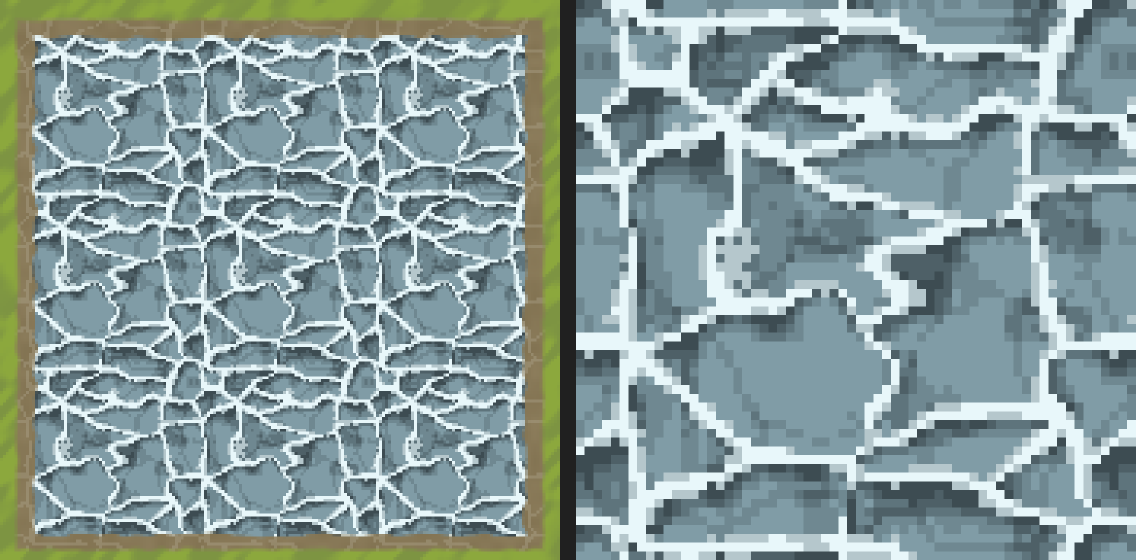
Left: the whole. Right: its middle third, enlarged.
This texture is drawn by a WebGL 2 fragment shader. Its source:

```glsl
#version 300 es
precision highp float;
// Blocky bed of blue-grey cracked stones with pale joints, framed by earth and grass.
// One periodic, warped Voronoi tile is repeated; its cells crowd together at the
// tile borders. Tones are stepped and everything is snapped to a coarse grid.
uniform vec2 u_resolution;
out vec4 fragColor;

const float BLOCKS = 192.0;  // coarse blocks across the canvas
const float PERIOD = 0.3125; // tile size, a whole number of blocks
const float TAU = 6.28318;

vec2 hash2(vec2 p) {
    vec3 q = fract(p.xyx * vec3(0.1031, 0.1030, 0.0973));
    q += dot(q, q.yzx + 33.33);
    return fract((q.xx + q.yz) * q.zy);
}

// Value noise that repeats after the given number of cells
vec2 noise2(vec2 p, float period) {
    vec2 i = floor(p), f = fract(p);
    f = f * f * (3.0 - 2.0 * f);
    vec2 low = mix(hash2(mod(i, period)), hash2(mod(i + vec2(1, 0), period)), f.x);
    vec2 high = mix(hash2(mod(i + vec2(0, 1), period)), hash2(mod(i + 1.0, period)), f.x);
    return mix(low, high, f.y);
}

// Canvas distances to the nearest joint (x) and to the nearest shading joint above (y)
vec2 joints(vec2 tile, vec2 count, float seed) {
    vec2 density = count * (1.0 + 0.45 * cos(TAU * tile)) / PERIOD;
    vec2 grid = count * (tile + 0.45 * sin(TAU * tile) / TAU);
    grid += 0.4 * (noise2(tile * 9.0, 9.0) - 0.5);
    vec2 base = floor(grid), f = grid - base;
    vec2 home = vec2(0), nearest = vec2(0);
    float best = 1e3;
    for (int y = -1; y <= 1; y++)
    for (int x = -1; x <= 1; x++) {
        vec2 cell = vec2(x, y);
        vec2 r = cell + hash2(mod(base + cell, count) + seed) - f;
        if (dot(r, r) < best) {
            best = dot(r, r);
            nearest = r;
            home = cell;
        }
    }
    vec2 result = vec2(1);
    for (int y = -2; y <= 2; y++)
    for (int x = -2; x <= 2; x++) {
        if (x == 0 && y == 0) continue;
        vec2 cell = home + vec2(x, y);
        vec2 r = cell + hash2(mod(base + cell, count) + seed) - f;
        vec2 dir = normalize(r - nearest);
        vec2 slope = density * dir;
        float d = dot(0.5 * (nearest + r), dir) / length(slope);
        float facing = dot(normalize(slope), vec2(-0.5, 0.85));
        result = min(result, vec2(d, d / max(facing, 0.05)));
    }
    return result;
}

// Depth inside a rectangle, negative outside
float depth(vec2 p, vec2 low, vec2 high) {
    vec2 d = min(p - low, high - p);
    return min(d.x, d.y);
}

vec3 scene(vec2 uv) {
    vec2 block = floor(uv * BLOCKS);
    vec2 p = (block + 0.5) / BLOCKS;
    vec2 tile = fract((p - 0.34375) / PERIOD);
    vec2 grain = hash2(mod(block - 66.0, PERIOD * BLOCKS) + 7.0);

    // Stones: stepped tones from shadow, thin cracks and blotches
    vec2 joint = joints(tile, vec2(4, 5), 11.0);
    float crack = joints(tile, vec2(5, 4), 53.0).x;
    vec2 blotch = noise2(tile * 12.0, 12.0);
    float tone = 1.0 - 0.75 * (1.0 - smoothstep(0.005, 0.026, joint.y));
    tone -= 0.3 * (1.0 - smoothstep(0.0015, 0.0045, crack));
    tone -= 0.4 * smoothstep(0.4, 0.8, blotch.x) + 0.12 * (grain.x - 0.5);
    tone = floor(clamp(tone, 0.0, 0.99) * 5.0) / 4.0;
    vec3 stone = mix(vec3(0.24, 0.30, 0.32), vec3(0.50, 0.61, 0.65), tone);

    // Pale joints with a ragged half-tone rim
    float width = mix(0.0022, 0.0046, blotch.y);
    float rim = step(joint.x, width + 0.0045 * grain.y);
    float core = step(joint.x, width);
    stone = mix(stone, vec3(0.71, 0.78, 0.80), rim);
    stone = mix(stone, vec3(0.91, 0.97, 0.98), core);

    // Grass with slanted streaks, and earth with faint traces of the joints
    vec2 wobble = noise2(p * 45.0, 256.0) - 0.5;
    float streak = noise2(vec2(p.x - p.y, 0.25 * (p.x + p.y)) * 42.0 + 90.0, 256.0).x;
    vec3 grass = mix(vec3(0.49, 0.58, 0.26), vec3(0.55, 0.66, 0.24), smoothstep(0.3, 0.7, streak));
    vec3 earth = vec3(0.53, 0.47, 0.34) + 0.04 * wobble.y;
    earth = mix(earth, vec3(0.70, 0.67, 0.58), 0.35 * core);

    // Nested frame: soft grass border, ragged bank
    float bank = depth(p, vec2(0.031, 0.019), vec2(0.970, 0.965)) + 0.006 * wobble.x;
    float bed = depth(p, vec2(0.0625, 0.045), vec2(0.938, 0.933)) + 0.010 * wobble.y;
    vec3 color = mix(grass, earth, smoothstep(-0.006, 0.005, bank));
    return mix(color, stone, smoothstep(-0.003, 0.003, bed));
}

void main() {
    // Four samples smooth the block edges
    vec3 sum = vec3(0);
    for (int i = 0; i < 4; i++) {
        vec2 offset = 0.5 * vec2(i % 2, i / 2) - 0.25;
        sum += scene((gl_FragCoord.xy + offset) / u_resolution);
    }
    fragColor = vec4(sum / 4.0, 1.0);
}
```
